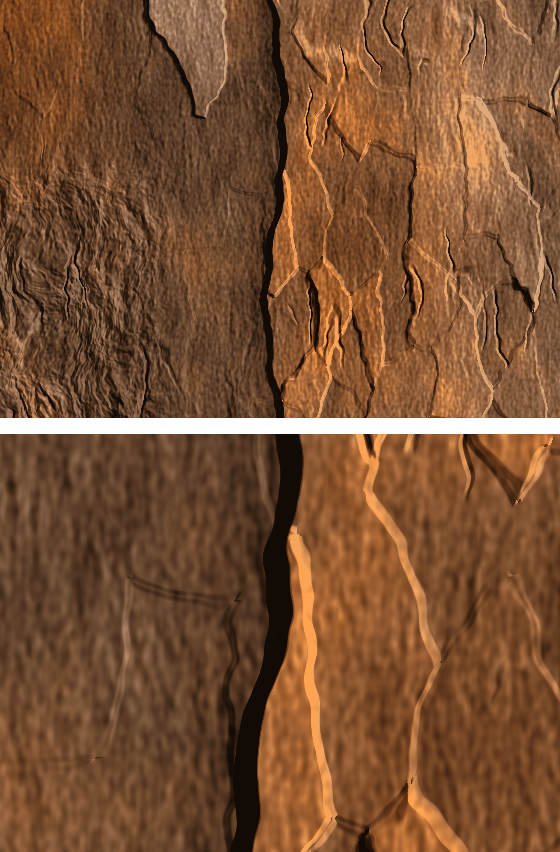
Top, the full canvas; bottom, a detail of the centre.
This texture is drawn by a Shadertoy shader. Its source:

```glsl
const vec3 PITCH = vec3(0.07, 0.04, 0.02);
const vec3 UMBER = vec3(0.16, 0.10, 0.05);
const vec3 BROWN = vec3(0.31, 0.20, 0.13);
const vec3 EARTH = vec3(0.44, 0.31, 0.21);
const vec3 TAN   = vec3(0.58, 0.43, 0.33);
const vec3 CREAM = vec3(0.79, 0.63, 0.49);
const vec3 RUST_TINT = vec3(1.17, 0.96, 0.66);
const vec2 LIGHT = vec2(0.88, 0.47);      // direction towards the light
const vec2 PLATE_FREQ = vec2(11.0, 5.2);  // plates per canvas height
const float PLATE_STEP = 0.030;           // height spread between plates
const float PLATE_BEVEL = 0.07;
const float SHADOW_SLOPE = 1.0;
const float SHADOW_REACH = 0.020;
const float RELIEF_GAIN = 0.50;
const int SHADOW_STEPS = 6;

struct Bark { float height; float plate; float scaly; float flake; };

vec2 hash2(vec2 p) {
    vec3 q = fract(p.xyx * vec3(0.1031, 0.1030, 0.0973));
    q += dot(q, q.yzx + 33.33);
    return fract((q.xx + q.yz) * q.zy);
}

float corner(vec2 cell, vec2 f, vec2 o) {
    return dot(hash2(cell + o + 57.0) * 2.0 - 1.0, f - o);
}

float gradNoise(vec2 p) {
    vec2 i = floor(p), f = p - i;
    vec2 u = f * f * f * (f * (f * 6.0 - 15.0) + 10.0);
    return mix(mix(corner(i, f, vec2(0, 0)), corner(i, f, vec2(1, 0)), u.x),
               mix(corner(i, f, vec2(0, 1)), corner(i, f, vec2(1, 1)), u.x), u.y);
}

float fbm(vec2 p) {
    float sum = 0.0, amp = 1.0;
    for (int i = 0; i < 4; i++) {
        sum += amp * gradNoise(p);
        p = p * 2.03 + 17.3;
        amp *= 0.55;
    }
    return sum;
}

// Random level of the nearest plate, blended across its border
float plateLevel(vec2 p) {
    vec2 cell = floor(p);
    float near = 9.0, next = 9.0, level = 0.0, nextLevel = 0.0;
    for (int y = -1; y <= 1; y++)
    for (int x = -1; x <= 1; x++) {
        vec2 c = cell + vec2(x, y);
        float d = length(c + 0.1 + 0.8 * hash2(c) - p);
        float v = hash2(c + 91.0).x;
        if (d < near) {
            next = near; nextLevel = level;
            near = d; level = v;
        } else if (d < next) {
            next = d; nextLevel = v;
        }
    }
    float inside = smoothstep(0.0, PLATE_BEVEL, next - near);
    return mix(0.5 * (level + nextLevel), level, inside);
}

// Signed distance past the ragged border of the scaly side
float scalyEdge(vec2 p) {
    return p.x - 0.665 - 0.022 * sin(p.y * 7.5 + 2.6) - 0.035 * gradNoise(vec2(3.0, p.y * 9.0));
}

// Long loose flake hanging from the top
float flakeEdge(vec2 p) {
    float drop = 1.0 - p.y;
    float left = 0.36 + 0.11 * smoothstep(0.0, 0.27, drop);
    float right = 0.54 - 0.04 * smoothstep(0.15, 0.28, drop);
    return min(min(p.x - left, right - p.x), 0.28 - drop);
}

Bark barkAt(vec2 p) {
    Bark b;
    vec2 bend = vec2(gradNoise(p * vec2(9.0, 6.0)), gradNoise(p * vec2(8.0, 7.0) + 40.0));
    vec2 fray = vec2(gradNoise(p * 34.0 + 9.0), gradNoise(p * 30.0 + 70.0));
    vec2 q = p + 0.050 * bend + 0.011 * fray;
    b.scaly = smoothstep(-0.003, 0.003, scalyEdge(p + 0.012 * bend + 0.007 * fray));
    b.flake = smoothstep(-0.003, 0.003, flakeEdge(p + 0.03 * bend + 0.007 * fray));
    b.plate = plateLevel(q * PLATE_FREQ);

    // Plates fade out on the smooth side and along the upper rim
    float rim = smoothstep(0.88, 0.95, p.y + 0.15 * bend.x) * (1.0 - smoothstep(1.13, 1.2, p.x));
    float plateAmp = mix(0.20, 1.0 - 0.8 * rim, b.scaly) * (1.0 - b.flake);
    float rough = (1.0 - smoothstep(0.32, 0.46, p.x)) * (1.0 - smoothstep(0.45, 0.75, p.y));

    // Deep broken cracks, fibres and gnarled lumps
    float crack = 1.0 - smoothstep(0.012, 0.05, abs(gradNoise(q * vec2(15.0, 4.0) + 23.0)));
    crack *= smoothstep(0.05, 0.2, gradNoise(p * vec2(7.0, 5.0) + 5.0));
    float fibre = gradNoise(q * vec2(64.0, 17.0)) + 0.6 * gradNoise(p * vec2(120.0, 55.0));
    b.height = PLATE_STEP * plateAmp * b.plate + 0.022 * b.scaly + 0.024 * b.flake;
    b.height += 0.0032 * fibre + rough * 0.022 * fbm(q * vec2(19.0, 12.0));
    b.height -= 0.013 * crack * max(b.scaly, rough);
    return b;
}

vec3 barkRamp(float t) {
    vec3 c = mix(PITCH, UMBER, smoothstep(-0.25, 0.0, t));
    c = mix(c, BROWN, clamp(t * 4.0, 0.0, 1.0));
    c = mix(c, EARTH, clamp(t * 4.0 - 1.0, 0.0, 1.0));
    c = mix(c, TAN, clamp(t * 4.0 - 2.0, 0.0, 1.0));
    return mix(c, CREAM, clamp(t * 4.0 - 3.0, 0.0, 1.2));
}

void mainImage(out vec4 fragColor, in vec2 fragCoord) {
    vec2 p = fragCoord / iResolution.y;
    Bark b = barkAt(p);

    // Directional relief and cast shadow
    float relief = (b.height - barkAt(p + LIGHT * 0.003).height) / 0.003;
    float shadow = 0.0;
    for (int i = 1; i <= SHADOW_STEPS; i++) {
        float t = SHADOW_REACH * float(i) / float(SHADOW_STEPS);
        float rise = barkAt(p + LIGHT * t).height - b.height - t * SHADOW_SLOPE;
        shadow = max(shadow, smoothstep(0.0, 0.010, rise));
    }

    // Tone: broad stains, plate shade and fine grain
    float stain = fbm(p * vec2(5.0, 3.5) + 12.0);
    float streak = fbm(p * vec2(42.0, 9.0) + 31.0);
    float grain = gradNoise(p * vec2(150.0, 95.0));
    float pale = exp(-dot((p - vec2(1.10, 0.68)) * vec2(9.0, 4.0), (p - vec2(1.10, 0.68)) * vec2(9.0, 4.0)));
    float tone = mix(0.40, 0.60, b.scaly) + 0.28 * b.flake + 0.22 * pale;
    tone += 0.26 * stain + 0.20 * streak + 0.28 * grain;
    tone += 0.24 * (b.plate - 0.5) * b.scaly;
    tone += RELIEF_GAIN * clamp(relief, -0.7, 0.7);
    float hollow = smoothstep(-0.13, 0.0, scalyEdge(p)) * (1.0 - b.scaly);
    tone -= 0.62 * shadow + 0.24 * hollow * hollow;

    // Rust on the central plates and ochre in the upper left
    vec2 heart = (p - vec2(0.83, 0.42)) * vec2(3.4, 1.7);
    float rust = b.scaly * exp(-dot(heart, heart)) * (0.55 + 0.8 * b.plate);
    rust += 0.9 * (1.0 - smoothstep(0.05, 0.40, p.x)) * smoothstep(0.3, 0.9, p.y);
    rust += 0.9 * max(stain, 0.0) * (1.0 - b.flake);
    vec3 color = barkRamp(tone);
    color *= mix(vec3(1.0), RUST_TINT, clamp(rust, 0.0, 1.15));
    fragColor = vec4(clamp(color, 0.0, 1.0), 1.0);
}
```
